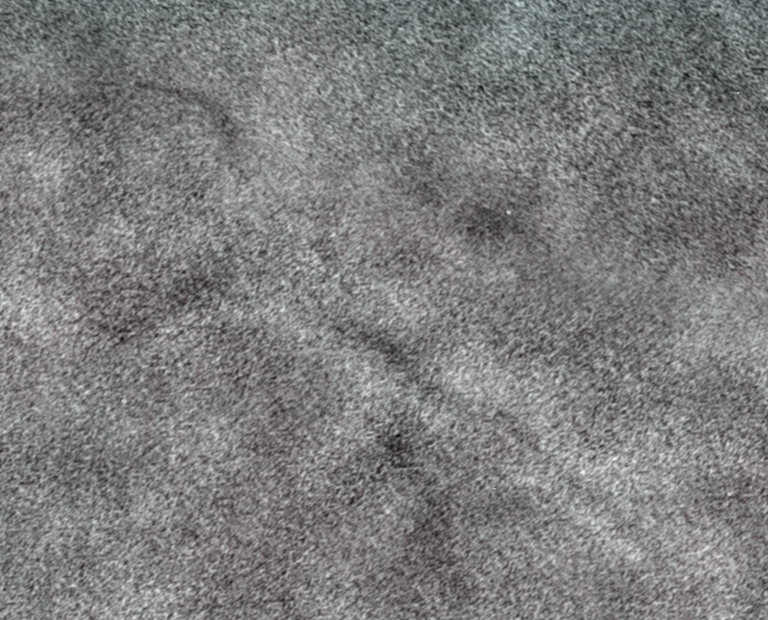
Reproduce this texture procedurally as a Shadertoy shader.

```glsl
// Worn stony ground: soft cloudy patches, pale ridges and dark creases,
// covered by slanted flecks made of stretched gradient noise, with a
// teal cast along the top, a faint mauve cast below and a few pale chips.

vec2 hash2(vec2 cell) {
    vec3 h = fract(cell.xyx * vec3(0.1031, 0.1030, 0.0973));
    h += dot(h, h.yzx + 33.33);
    return fract((h.xx + h.yz) * h.zy);
}

float corner(vec2 cell, vec2 offset) {
    return dot(hash2(cell) * 2.0 - 1.0, offset);
}

float gradientNoise(vec2 p) {
    vec2 i = floor(p), f = p - i;
    vec2 u = f * f * f * (f * (f * 6.0 - 15.0) + 10.0);
    vec2 e = vec2(1.0, 0.0);
    return mix(mix(corner(i, f), corner(i + e, f - e), u.x),
               mix(corner(i + e.yx, f - e.yx), corner(i + 1.0, f - 1.0), u.x), u.y);
}

float fbm(vec2 p) {
    float sum = 0.0, amplitude = 0.5;
    for (int k = 0; k < 5; k++) {
        sum += amplitude * gradientNoise(p);
        p = mat2(1.6, 1.2, -1.2, 1.6) * p + 7.3;
        amplitude *= 0.55;
    }
    return sum;
}

// Flecks stretched along the given angle, in three sizes
float flecks(vec2 p, float angle) {
    float c = cos(angle), s = sin(angle);
    vec2 q = vec2(c * p.x + s * p.y, c * p.y - s * p.x);
    return 0.12 * gradientNoise(q * vec2(38.0, 60.0) + 11.0)
         + 0.31 * gradientNoise(q * vec2(80.0, 128.0) + 31.0)
         + 0.33 * gradientNoise(q * vec2(145.0, 215.0) + 83.0);
}

// Soft stroke from a to b
float stroke(vec2 p, vec2 a, vec2 b, float width) {
    vec2 ab = b - a;
    float t = clamp(dot(p - a, ab) / dot(ab, ab), 0.0, 1.0);
    float d = length(p - a - ab * t) / width;
    return exp(-d * d);
}

float groundShade(vec2 p) {
    vec2 w = p + 0.045 * vec2(fbm(p * 7.0), fbm(p * 7.0 + 40.0));

    // Pale ridges and the broad light band at lower right
    float ridge = max(stroke(w, vec2(0.45, 0.49), vec2(0.72, 0.32), 0.018),
                      stroke(w, vec2(0.72, 0.32), vec2(1.04, 0.10), 0.014));
    ridge = max(ridge, stroke(w, vec2(0.21, 0.42), vec2(0.32, 0.485), 0.018));
    ridge = max(ridge, stroke(w, vec2(0.32, 0.485), vec2(0.45, 0.50), 0.018));
    float arch = max(stroke(w, vec2(0.40, 0.70), vec2(0.58, 0.70), 0.022),
                     stroke(w, vec2(0.58, 0.70), vec2(0.82, 0.55), 0.026));
    float band = stroke(w, vec2(0.78, 0.39), vec2(1.15, 0.10), 0.065);

    // Pale patches at the left
    float pale = stroke(w, vec2(0.20, 0.63), vec2(0.30, 0.62), 0.045)
               + stroke(w, vec2(0.02, 0.52), vec2(0.10, 0.48), 0.06)
               + 0.8 * stroke(w, vec2(0.30, 0.38), vec2(0.36, 0.25), 0.035)
               + 0.6 * stroke(w, vec2(0.0, 0.02), vec2(0.25, 0.05), 0.08);

    // Dark creases beside the ridges
    float crease = max(stroke(w, vec2(0.24, 0.87), vec2(0.34, 0.83), 0.010),
                       stroke(w, vec2(0.34, 0.83), vec2(0.40, 0.72), 0.014));
    crease = max(crease, stroke(w, vec2(0.55, 0.475), vec2(0.82, 0.32), 0.014));
    crease = max(crease, stroke(w, vec2(0.82, 0.32), vec2(1.04, 0.13), 0.013));
    crease = max(crease, stroke(w, vec2(0.64, 0.28), vec2(0.74, 0.04), 0.028));

    // Broad dark hollows
    float hollow = stroke(w, vec2(0.70, 0.71), vec2(0.82, 0.62), 0.055)
                 + stroke(w, vec2(0.98, 0.70), vec2(1.20, 0.62), 0.085)
                 + stroke(w, vec2(0.05, 0.84), vec2(0.28, 0.73), 0.065)
                 + stroke(w, vec2(0.37, 0.60), vec2(0.22, 0.47), 0.035)
                 + 0.8 * stroke(w, vec2(0.38, 0.40), vec2(0.46, 0.36), 0.09)
                 + stroke(w, vec2(1.08, 0.92), vec2(1.25, 0.86), 0.09);

    float clouds = 0.23 * fbm(p * 3.2 + 5.0) + 0.30 * fbm(p * 10.0 + 19.0);
    return 0.502 + clouds + 0.085 * ridge + 0.065 * arch + 0.09 * band + 0.075 * pale
         - 0.11 * crease - 0.085 * hollow - 0.045 * smoothstep(0.75, 1.05, p.y);
}

// Sparse pale chips, one possible in each cell
float chips(vec2 p) {
    vec2 cell = floor(p * 8.0);
    vec2 pick = hash2(cell + 57.0);
    vec2 d = (fract(p * 8.0) - 0.15 - 0.7 * hash2(cell + 11.0)) / 8.0;
    d = vec2(d.x + 0.4 * d.y, d.y - 0.3 * d.x);
    float radius = 0.002 + 0.0025 * pick.y;
    return step(pick.x, 0.15) * (1.0 - smoothstep(0.4, 1.3, length(d) / radius));
}

void mainImage(out vec4 fragColor, in vec2 fragCoord) {
    vec2 p = fragCoord / iResolution.y;

    // Fleck slant flips towards the upper right
    float flip = smoothstep(0.55, 0.85, p.y + 0.35 * (p.x - 0.6) + 0.2 * fbm(p * 4.0));
    float grain = mix(flecks(p, 0.65), flecks(p, -0.6), flip);
    float contrast = 1.0 + 0.5 * fbm(p * 5.0 + 70.0);
    float shade = groundShade(p) + grain * contrast;

    // Teal top, mauve patches, cooler lights and warmer darks
    float teal = smoothstep(0.72, 1.05, p.y + 0.12 * (p.x - 0.6) + 0.3 * fbm(p * 3.0 + 13.0));
    float mauve = (1.0 - teal) * smoothstep(-0.15, 0.25, fbm(p * 3.5 + 90.0));
    vec3 color = shade + teal * vec3(-0.028, 0.009, 0.009)
               + mauve * vec3(0.009, -0.009, 0.001);
    color += (shade - 0.47) * vec3(-0.03, 0.02, 0.01);
    color += 0.015 * gradientNoise(p * 60.0) * vec3(1.0, -0.6, 0.3);

    color = mix(color, vec3(0.82, 0.85, 0.84), 0.85 * chips(p));
    fragColor = vec4(clamp(color, 0.0, 1.0), 1.0);
}
```
